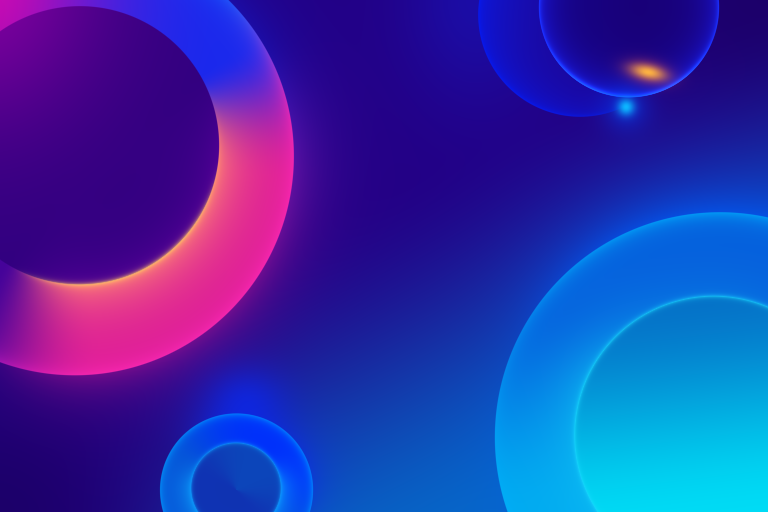
Reproduce this background procedurally as a Shadertoy shader.

```glsl
// Glowing glass rings in pink, blue and cyan on an indigo gradient.

const vec3 INDIGO = vec3(0.135, 0.0, 0.52);
const vec3 AZURE  = vec3(0.025, 0.40, 0.78);
const vec3 BLUE   = vec3(0.04, 0.16, 0.95);
const vec3 CYAN   = vec3(0.0, 0.86, 0.96);
const vec3 PINK   = vec3(0.86, 0.10, 0.59);
const vec3 PEACH  = vec3(1.0, 0.56, 0.44);

float circle(vec2 p, vec2 center, float radius) {
    return length(p - center) - radius;
}

// Antialiased coverage of the inside of a distance field.
float fill(float d) {
    float aa = 0.75 / iResolution.y;
    return 1.0 - smoothstep(-aa, aa, d);
}

// Light that fades with distance from an edge.
float glow(float d, float width) {
    return exp(-abs(d) / width);
}

float facing(vec2 p, vec2 center, float degrees) {
    float a = radians(degrees);
    return dot(normalize(p - center + 1e-5), vec2(cos(a), sin(a)));
}

float spot(vec2 p, vec2 center, vec2 size, float degrees) {
    float a = radians(degrees);
    vec2 q = mat2(cos(a), -sin(a), sin(a), cos(a)) * (p - center) / size;
    return exp(-dot(q, q));
}

vec3 background(vec2 p) {
    float t = smoothstep(0.0, 1.0, 0.75 + 0.6 * (p.x - 0.6) - 1.3 * p.y);
    vec3 col = mix(INDIGO, AZURE, t * smoothstep(0.1, 0.65, p.x));
    col *= 1.0 - 0.2 * spot(p, vec2(1.5, 1.0), vec2(0.3, 0.2), 0.0);
    col *= 1.0 - 0.2 * spot(p, vec2(0.0), vec2(0.25), 0.0);
    return mix(col, BLUE, 0.3 * spot(p, vec2(0.93, 1.0), vec2(0.14, 0.2), 0.0));
}

// Two thin overlapping bubbles with a cyan bead and an ember.
vec3 bubbles(vec3 col, vec2 p) {
    vec2 ca = vec2(1.133, 0.971), cb = vec2(1.2285, 0.986);
    float a = circle(p, ca, 0.199), b = circle(p, cb, 0.176);
    float lit = 0.35 + 0.65 * smoothstep(-0.3, 0.9, facing(p, ca, 195.0));
    float body = 0.2 + 0.5 * glow(a, 0.045) * lit + 0.3 * glow(a, 0.004);
    float fade = 1.0 - smoothstep(1.16, 1.26, p.x);
    col = mix(col, vec3(0.02, 0.10, 0.95), fill(a) * body * fade);
    col = mix(col, vec3(0.09, 0.0, 0.47), 0.85 * fill(b));
    float low = smoothstep(0.3, 1.0, facing(p, cb, 270.0));
    col += fill(b) * vec3(0.04, 0.30, 0.55) * (0.5 + low) * glow(b, 0.004);
    col += fill(b) * vec3(0.0, 0.07, 0.32) * glow(b, 0.035);
    vec2 bead = vec2(1.223, 0.791), ember = vec2(1.266, 0.859);
    col = mix(col, vec3(0.0, 0.25, 1.0), 0.5 * spot(p, bead, vec2(0.045), 0.0));
    col = mix(col, vec3(0.05, 0.72, 1.0), spot(p, bead, vec2(0.016), 0.0));
    col = mix(col, vec3(0.85, 0.25, 0.35), 0.6 * spot(p, ember, vec2(0.045, 0.023), -12.0));
    return mix(col, vec3(1.0, 0.70, 0.25), spot(p, ember, vec2(0.031, 0.013), -12.0));
}

// Large ring: blue at the top, pink and peach at the lower right.
vec3 warmRing(vec3 col, vec2 p) {
    vec2 center = vec2(0.146, 0.695);
    float outer = circle(p, center, 0.428);
    float inner = circle(p, vec2(0.156, 0.716), 0.272);
    float side = facing(p, center, -45.0);
    float warm = smoothstep(0.2, 0.8, side);
    float top = smoothstep(-0.1, 0.95, facing(p, center, 52.0));
    float corner = spot(p, vec2(-0.04, 1.04), vec2(0.24, 0.28), 0.0);

    col = mix(col, PINK, 0.42 * warm * glow(outer, 0.05));
    col = mix(col, BLUE, 0.30 * top * glow(outer, 0.06));

    vec3 body = mix(vec3(0.26, 0.01, 0.60), vec3(0.09, 0.16, 0.93), top);
    body = mix(body, vec3(0.80, 0.04, 0.70), corner);
    body = mix(body, PINK, warm);
    body = mix(body, PEACH, warm * (0.75 * glow(inner, 0.055) + 0.2 * glow(inner, 0.006)));
    vec3 rim = mix(vec3(0.10, 0.40, 1.0), vec3(1.0, 0.16, 0.72), smoothstep(-0.1, 0.6, side));
    rim = mix(rim, vec3(0.65, 0.05, 0.72), smoothstep(0.2, 0.9, facing(p, center, -110.0)) * (1.0 - warm));
    body = mix(body, rim, 0.7 * glow(outer, 0.02));
    col = mix(col, body, fill(outer));

    vec3 hole = mix(vec3(0.19, 0.0, 0.50), vec3(0.50, 0.0, 0.62), corner);
    hole += vec3(0.12, 0.0, 0.08) * glow(inner, 0.05) * warm;
    col = mix(col, hole, fill(inner));
    float hot = smoothstep(0.5, 0.95, facing(p, center, -60.0));
    return mix(col, vec3(1.0, 0.75, 0.40), 0.8 * hot * glow(inner, 0.004));
}

// Large ring at the lower right, its opening filled with cyan light.
vec3 cyanRing(vec3 col, vec2 p) {
    vec2 center = vec2(1.406, 0.146);
    float outer = circle(p, center, 0.4395);
    float inner = circle(p, vec2(1.394, 0.150), 0.2715);
    float up = smoothstep(0.1, 1.0, facing(p, center, 80.0));
    col = mix(col, vec3(0.0, 0.36, 0.98), (0.15 + 0.55 * up) * glow(outer, 0.07));

    vec3 body = mix(vec3(0.0, 0.66, 0.94), vec3(0.02, 0.36, 0.86), smoothstep(0.0, 0.4, p.y));
    body = mix(body, vec3(0.05, 0.74, 0.95), (0.65 - 0.45 * up) * glow(inner, 0.07));
    body = mix(body, vec3(0.0, 0.70, 1.0), (0.35 + 0.35 * up) * glow(outer, 0.016));
    col = mix(col, body, fill(outer));

    float depth = smoothstep(0.45, -0.02, p.y - 0.12 * (p.x - 1.4));
    col = mix(col, mix(vec3(0.02, 0.44, 0.78), CYAN, depth), fill(inner));
    return mix(col, vec3(0.10, 0.86, 1.0), 0.65 * glow(inner, 0.0035));
}

// Small blue ring at the bottom edge.
vec3 smallRing(vec3 col, vec2 p) {
    vec2 center = vec2(0.462, 0.043);
    float outer = circle(p, center, 0.1495);
    float inner = circle(p, vec2(0.461, 0.047), 0.088);
    float right = smoothstep(-0.3, 1.0, facing(p, center, 50.0));
    col = mix(col, BLUE, 0.65 * spot(p, vec2(0.48, 0.215), vec2(0.075, 0.065), 0.0));
    col = mix(col, BLUE, 0.5 * right * glow(outer, 0.04));
    vec3 body = mix(vec3(0.02, 0.32, 0.84), vec3(0.0, 0.19, 0.98), right);
    float flank = 1.0 - smoothstep(0.0, 0.8, facing(p, center, 90.0));
    body = mix(body, vec3(0.05, 0.68, 1.0), 0.6 * flank * glow(inner, 0.025));
    body = mix(body, vec3(0.0, 0.62, 1.0), 0.7 * glow(outer, 0.007));
    col = mix(col, body, fill(outer));
    col = mix(col, mix(vec3(0.06, 0.20, 0.70), AZURE, 0.35 * right), fill(inner));
    return mix(col, vec3(0.05, 0.62, 1.0), 0.7 * glow(inner, 0.003));
}

void mainImage(out vec4 fragColor, in vec2 fragCoord) {
    vec2 p = fragCoord / iResolution.y;
    p.x *= 1.5 * iResolution.y / iResolution.x;
    vec3 col = bubbles(background(p), p);
    col = warmRing(col, p);
    col = cyanRing(col, p);
    col = smallRing(col, p);
    fragColor = vec4(clamp(col, 0.0, 1.0), 1.0);
}
```
